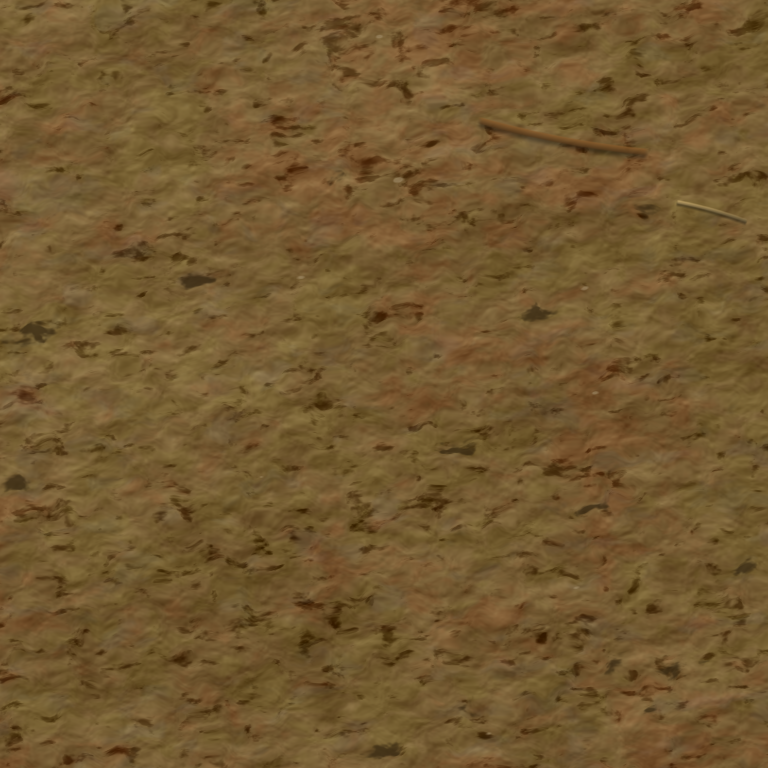
Write a WebGL 2 fragment shader that draws this texture.

```glsl
#version 300 es
precision highp float;
// Damp brown earth with fine lumpy grain, dark flecks, rusty stains and two dry stalks.

uniform vec2 u_resolution;
out vec4 fragColor;

const vec3 SOIL_DARK = vec3(0.31, 0.21, 0.08);
const vec3 SOIL_LIGHT = vec3(0.53, 0.43, 0.26);
const vec3 RUST_TINT = vec3(0.025, -0.018, -0.012);
const vec3 OLIVE_TINT = vec3(-0.008, 0.004, -0.018);
const vec3 GREY_TINT = vec3(-0.012, 0.0, 0.022);
const vec3 CRUMB_COLOR = vec3(0.20, 0.145, 0.065);
const vec3 CHIP_COLOR = vec3(0.64, 0.56, 0.42);
const vec3 TWIG_COLOR = vec3(0.43, 0.29, 0.14);
const vec3 STRAW_COLOR = vec3(0.66, 0.56, 0.36);
const vec2 GRAIN_FREQ = vec2(30.0, 50.0);
const vec2 FLECK_FREQ = vec2(46.0, 88.0);
const float GRAIN_TILT = 0.12;     // radians, rising to the right
const float GRAIN_GAIN = 0.62;
const float BASE_TONE = 0.67;
const float GRAIN_CONTRAST = 0.85;
const float RELIEF_CONTRAST = 0.75;
const float PATCH_CONTRAST = 0.45;
const float FLECK_DEPTH = 0.75;
const int CRUMB_COUNT = 18;
const int CHIP_COUNT = 8;

float hash(vec2 p) {
    return fract(sin(dot(p, vec2(127.1, 311.7))) * 43758.5453);
}

vec2 hash2(float n) {
    return vec2(hash(vec2(n, 3.7)), hash(vec2(n, 19.3)));
}

float noise(vec2 p) {
    vec2 i = floor(p), f = fract(p);
    f = f * f * (3.0 - 2.0 * f);
    return mix(mix(hash(i), hash(i + vec2(1, 0)), f.x),
               mix(hash(i + vec2(0, 1)), hash(i + vec2(1, 1)), f.x), f.y);
}

// Layered noise with mean one half; a higher gain gives a rougher surface.
float fbm(vec2 p, float gain) {
    float sum = 0.0, amp = 1.0, total = 0.0;
    for (int i = 0; i < 4; i++) {
        sum += amp * noise(p);
        total += amp;
        p = p * 1.93 + vec2(17.3, 9.1);
        amp *= gain;
    }
    return sum / total;
}

vec2 tilt(vec2 p) {
    float c = cos(GRAIN_TILT), s = sin(GRAIN_TILT);
    return vec2(c * p.x + s * p.y, c * p.y - s * p.x);
}

// Position across (x) and along (y) a bowed stalk from a to b.
vec2 stalkCoords(vec2 p, vec2 a, vec2 b, float bow) {
    vec2 d = b - a;
    float along = dot(p - a, d) / dot(d, d);
    float across = dot(p - a, vec2(-d.y, d.x)) / length(d);
    return vec2(across - bow * 4.0 * along * (1.0 - along), along);
}

// Paints a rounded stalk with a thin shadow beneath it.
vec3 paintStalk(vec3 ground, vec2 s, float radius, vec3 color, float edge) {
    float span = smoothstep(-0.02, 0.02, s.y) * smoothstep(1.02, 0.98, s.y);
    float body = smoothstep(radius + edge, radius - edge, abs(s.x)) * span;
    float shade = smoothstep(radius * 2.0, 0.0, abs(s.x + radius * 1.2)) * span;
    vec3 lit = color * (1.0 + 0.25 * clamp(s.x / radius, -1.0, 1.0));
    return mix(ground * (1.0 - 0.35 * shade), lit, body * 0.85);
}

void main() {
    vec2 uv = gl_FragCoord.xy / u_resolution;
    vec2 p = gl_FragCoord.xy / u_resolution.y;
    float edge = max(0.8 / u_resolution.y, 0.0015);

    // Lumpy grain, roughened by a small warp
    vec2 warp = vec2(noise(p * 45.0), noise(p * 45.0 + 41.0)) - 0.5;
    vec2 q = tilt(p) + warp * vec2(0.012, 0.009);
    float grain = fbm(q * GRAIN_FREQ, GRAIN_GAIN);
    float above = fbm((q + vec2(-0.002, 0.005)) * GRAIN_FREQ, GRAIN_GAIN);
    float patches = fbm(q * vec2(5.0, 8.0) + 7.0, 0.6);

    // Small dark flecks, gathered in loose clumps
    float clump = fbm(q * vec2(9.0, 14.0) + 60.0, 0.5);
    float speck = fbm(q * FLECK_FREQ + 90.0, 0.5) + 0.28 * (clump - 0.5);
    float fleck = smoothstep(0.61, 0.84, speck);

    // Soil tone, brighter toward the upper left
    float tone = BASE_TONE + GRAIN_CONTRAST * (grain - 0.5)
               + RELIEF_CONTRAST * (grain - above)
               + PATCH_CONTRAST * (patches - 0.5)
               + 0.16 * (uv.y - 0.5) - 0.08 * (uv.x - 0.5)
               - FLECK_DEPTH * fleck;
    vec3 color = mix(SOIL_DARK, SOIL_LIGHT, clamp(tone, -0.5, 1.25));

    // Mineral stains
    float stain = fbm(q * vec2(6.0, 9.0) + 130.0, 0.6);
    float hue = fbm(q * vec2(32.0, 50.0) + 210.0, 0.5);
    float tint = 0.5 * stain + 0.5 * hue;
    color += RUST_TINT * smoothstep(0.48, 0.68, tint);
    color += OLIVE_TINT * smoothstep(0.5, 0.34, tint);
    color += GREY_TINT * smoothstep(0.55, 0.75, fbm(q * vec2(24.0, 40.0) + 300.0, 0.5));

    // Ragged dark crumbs
    for (int i = 0; i < CRUMB_COUNT; i++) {
        vec2 seed = hash2(float(i) + 11.0);
        vec2 d = (q - tilt(hash2(float(i) + 70.0))) / vec2(1.8, 0.9);
        float size = mix(0.006, 0.017, seed.x * seed.x);
        float r = length(d) / size + 3.5 * (hue - 0.5) + 3.0 * (grain - 0.5);
        color = mix(color, CRUMB_COLOR, 0.7 * smoothstep(1.0, 0.1, r));
    }

    // Tiny pale chips
    for (int i = 0; i < CHIP_COUNT; i++) {
        vec2 d = tilt(p - hash2(float(i) + 150.0)) / vec2(1.6, 0.8);
        float size = mix(0.001, 0.003, hash(vec2(float(i), 5.0)));
        float r = length(d) + 0.008 * (grain - 0.5);
        color = mix(color, CHIP_COLOR, 0.6 * smoothstep(size + edge, size - edge, r));
    }

    // Dry stalks lying on the surface
    vec2 twig = stalkCoords(p, vec2(0.625, 0.843), vec2(0.842, 0.802), -0.005);
    color = paintStalk(color, twig, 0.0042, TWIG_COLOR, edge);
    vec2 straw = stalkCoords(p, vec2(0.882, 0.737), vec2(0.972, 0.712), 0.002);
    color = paintStalk(color, straw, 0.0022, STRAW_COLOR * mix(1.0, 0.65, straw.y), edge);

    fragColor = vec4(clamp(color, 0.0, 1.0), 1.0);
}
```
